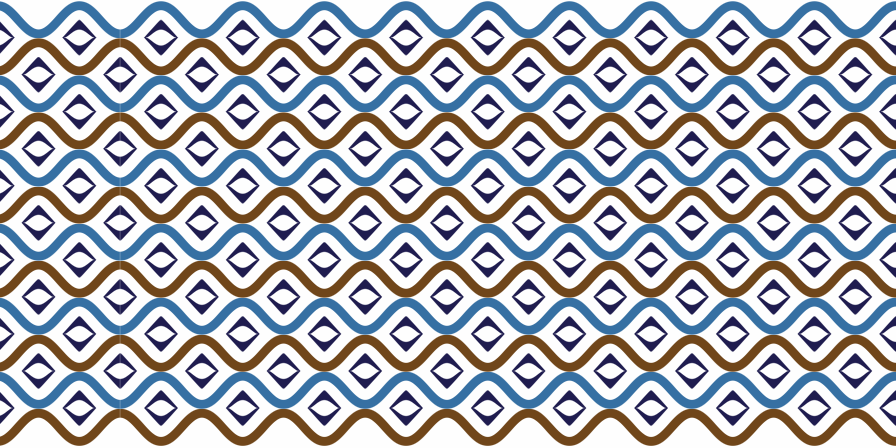
A WebGL 2 fragment shader for this pattern:

```glsl
#version 300 es
precision highp float;
// Twelve stacked sine ribbons, alternating blue and brown in opposite phase,
// with a navy diamond holding a white eye in every gap between them.
// One unit is the spacing of the ribbons; each pixel tests its nearest cell.

uniform vec2 u_resolution;
out vec4 fragColor;

const float TAU = 6.2831853;
const float PERIOD = 2.205;   // wavelength, in ribbon spacings
const float ROWS = 12.094;    // ribbon spacings in the canvas height

float cover(float dist, float px) {
    return 1.0 - smoothstep(-px, px, dist);
}

// Approximate distance to a sine ribbon, vertical offset over slope
float ribbon(vec2 p, float side) {
    float angle = TAU * p.x / PERIOD;
    float amplitude = 0.38;
    float slope = amplitude * TAU / PERIOD * sin(angle);
    float offset = p.y + side * amplitude * cos(angle);
    return abs(offset) / sqrt(1.0 + slope * slope) - 0.12;
}

// Diamond with softly blunted top and bottom tips
float diamond(vec2 p) {
    vec2 halfSize = vec2(0.457, 0.51);
    vec2 q = vec2(sqrt(p.x * p.x + 0.0009), abs(p.y));
    return (dot(q, halfSize.yx) - halfSize.x * halfSize.y) / length(halfSize);
}

// Almond opening whose corners flare out to points
float eye(vec2 p) {
    vec2 q = abs(p);
    float halfWidth = 0.395;
    float bend = max(cos(0.25 * TAU * min(q.x / halfWidth, 1.0)), 0.0);
    float lid = 0.215 * pow(bend, 1.4);
    return max((q.y - lid) / 1.2, q.x - halfWidth);
}

void main() {
    float px = 0.7 * ROWS / u_resolution.y;

    // Rows count downwards from the centre line of the top ribbon
    vec2 p = gl_FragCoord.xy / u_resolution.y * ROWS;
    p = vec2(p.x - 2.142, ROWS - 0.535 - p.y);

    vec3 white = vec3(0.995);
    vec3 blue = vec3(0.21, 0.44, 0.64);
    vec3 brown = vec3(0.44, 0.275, 0.10);
    vec3 navy = vec3(0.12, 0.11, 0.31);
    vec3 color = white;

    // Ribbons
    float band = clamp(floor(p.y + 0.5), 0.0, 11.0);
    float odd = mod(band, 2.0);
    float ribbonDist = ribbon(vec2(p.x, p.y - band), 1.0 - 2.0 * odd);
    color = mix(color, mix(blue, brown, odd), cover(ribbonDist, px));

    // Diamonds, every other row shifted by half a wavelength
    float row = clamp(floor(p.y), 0.0, 10.0);
    float shifted = p.x / PERIOD + 0.5 * mod(row, 2.0);
    vec2 cell = vec2((fract(shifted + 0.5) - 0.5) * PERIOD, p.y - row - 0.48);
    color = mix(color, navy, cover(diamond(cell), px));
    color = mix(color, white, cover(eye(cell), px));

    // Faint pale seam where two panels meet
    float seam = cover(abs(p.x - 1.10) - 0.012, px);
    color = mix(color, white, 0.3 * seam);

    fragColor = vec4(color, 1.0);
}
```
